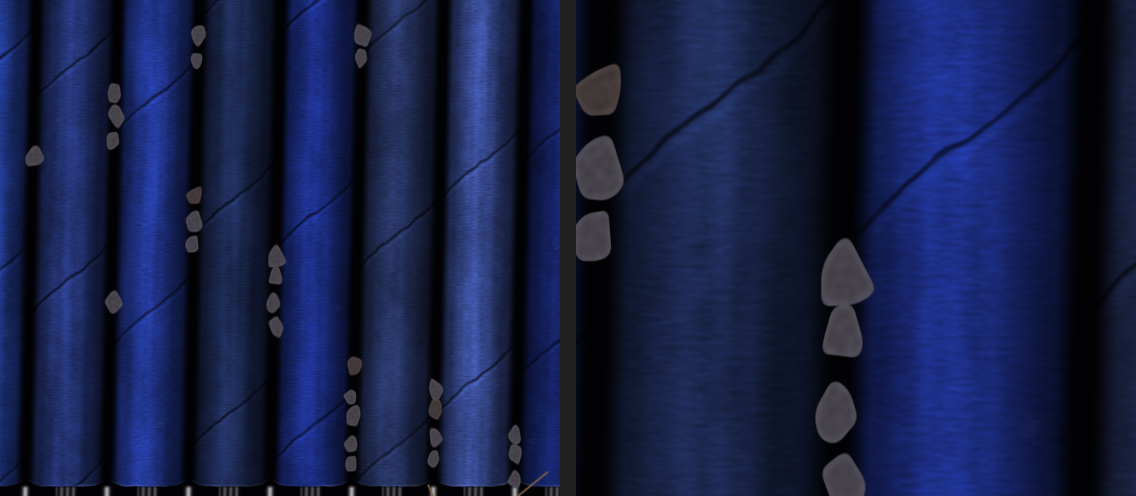
Left, the full canvas; right, a detail of the centre.
Reproduce this pattern procedurally as a WebGL 2 fragment shader.

```glsl
#version 300 es
precision highp float;
// A row of slightly leaning dark blue paper tubes with helical seams, and
// grey pebbles caught in the gaps. Each tube is a shaded strip of a repeat;
// pebbles are rounded polygons, paper fibre and wear are gradient noise.
uniform vec2 u_resolution;
out vec4 fragColor;

// Lengths are fractions of the canvas width.
const float PITCH = 0.1457;        // tube spacing
const float FIRST_GAP = 0.045;     // first gap at the bottom edge
const float LEAN = 0.0227;         // sideways drift per unit of height
const float GAP_SHARE = 0.075;     // gap width as a share of the pitch
const float SEAM_PERIOD = 0.384;
const float SEAM_WIDTH = 0.0024;
const float TUBE_END = 0.017;
const float PEBBLE_RADIUS = 0.0135;
const float PEBBLE_STEP = 0.041;
const float TAU = 6.2831853;
const vec3 GAP_COLOR = vec3(0.008, 0.008, 0.02);
const vec3 PEBBLE_GREY = vec3(0.30, 0.285, 0.32);
const vec3 PEBBLE_BROWN = vec3(0.28, 0.24, 0.24);
const vec3 SCUFF_COLOR = vec3(0.30, 0.33, 0.42);
const vec3 STRAW_COLOR = vec3(0.50, 0.38, 0.27);
const vec3 TUBE_TINT[8] = vec3[8](
  vec3(0.15, 0.26, 0.64), vec3(0.14, 0.20, 0.45), vec3(0.13, 0.21, 0.56),
  vec3(0.11, 0.16, 0.32), vec3(0.11, 0.18, 0.52), vec3(0.15, 0.20, 0.38),
  vec3(0.21, 0.28, 0.55), vec3(0.08, 0.13, 0.38));
const float SEAM_PHASE[8] = float[8](0.39, 0.39, 0.332, 0.15, 0.124, 0.085, 0.211, 0.277);

vec2 hash2(vec2 p) {
  vec3 q = fract(p.xyx * vec3(0.1031, 0.1030, 0.0973));
  q += dot(q, q.yzx + 33.33);
  return fract((q.xx + q.yz) * q.zy);
}

float cornerSlope(vec2 cell, vec2 offset) {
  return dot(hash2(cell) * 2.0 - 1.0, offset);
}

float gradientNoise(vec2 p) {
  vec2 i = floor(p), f = p - i, w = f * f * f * (f * (f * 6.0 - 15.0) + 10.0);
  vec2 e = vec2(1.0, 0.0);
  return mix(mix(cornerSlope(i, f), cornerSlope(i + e, f - e), w.x),
             mix(cornerSlope(i + e.yx, f - e.yx), cornerSlope(i + 1.0, f - 1.0), w.x), w.y);
}

float smoothMax(float a, float b, float k) {
  float h = max(k - abs(a - b), 0.0) / k;
  return max(a, b) + h * h * k * 0.25;
}

float segment(vec2 p, vec2 a, vec2 b) {
  vec2 d = b - a;
  return length(p - a - d * clamp(dot(p - a, d) / dot(d, d), 0.0, 1.0));
}

// Irregular rounded polygon, taller than wide
float pebble(vec2 q, vec2 seed) {
  float d = -1.0;
  q.y /= 1.35;
  for (int k = 0; k < 6; k++) {
    vec2 h = hash2(seed + float(k) * 3.7);
    float angle = (float(k) + 0.7 * h.x) * TAU / 6.0;
    d = smoothMax(d, dot(q, vec2(cos(angle), sin(angle))) - PEBBLE_RADIUS * (0.7 + 0.5 * h.y), 0.005);
  }
  return d;
}

// Lower clusters sink towards the right; some left gaps hold an upper one
vec3 addPebbles(vec3 color, vec2 p, float gap, float px) {
  for (int c = 0; c < 2; c++) {
    bool upper = c == 1;
    if (upper && (gap > 4.5 || mod(gap, 3.0) < 0.5)) continue;
    float height = upper ? 0.74 + 0.06 * cos(gap * TAU * 0.5)
      : 0.6 - 0.095 * gap - 0.22 * sin(1.9 * gap) * exp(-0.25 * gap);
    float count = floor(0.5 + (upper ? 3.2 - 0.4 * gap : 2.6 - 2.0 * cos(gap * TAU / 8.0)));
    for (float s = 0.0; s < count; s++) {
      vec2 seed = vec2(gap * 17.0 + s * 5.0 + 3.0, float(c) * 41.0 + 11.0);
      vec2 h = hash2(seed);
      float y = height + (s - 0.5 * (count - 1.0) + 0.3 * (h.y - 0.5)) * PEBBLE_STEP;
      vec2 center = vec2(FIRST_GAP + gap * PITCH + LEAN * y + 0.007 * (h.x - 0.5), y);
      float d = pebble((p - center) / (0.78 + 0.32 * h.x), seed);
      vec3 stone = mix(PEBBLE_GREY, PEBBLE_BROWN, step(0.85, h.y));
      stone *= 0.95 + 0.15 * gradientNoise(p * 160.0) + 0.12 * smoothstep(-0.004, -0.001, d);
      color = mix(color, stone, 0.96 * smoothstep(px, -px, d));
    }
  }
  return color;
}

void main() {
  vec2 p = gl_FragCoord.xy / u_resolution.x;
  float px = 1.0 / u_resolution.x;
  float t = (p.x - LEAN * p.y - FIRST_GAP) / PITCH;
  int tube = clamp(int(floor(t)) + 1, 0, 7);
  float id = float(tube), gap = floor(t + 0.5);
  float u = (fract(t) * 2.0 - 1.0) / (1.0 - GAP_SHARE);  // -1..1 across a tube

  // Round shading with paper fibre and broad stains
  float glow = exp(-pow((u + 0.12) / 0.62, 2.0));
  float fibre = gradientNoise(p * vec2(75.0, 330.0)) + 0.6 * gradientNoise(p * vec2(190.0, 480.0));
  float stain = gradientNoise(p * vec2(16.0, 7.0) + id * 9.0) + 0.5 * gradientNoise(p * 38.0);
  float streak = gradientNoise(vec2(u * 5.0 + id * 13.0, p.y * 3.0));
  float light = (0.32 + 0.76 * glow) * (1.0 + 0.20 * fibre + 0.28 * stain + 0.22 * streak);
  vec3 paper = TUBE_TINT[tube] * light * mix(0.12, 1.0, smoothstep(1.02, 0.78, abs(u)));

  // Helical seam with a faint lit lip, and sparse scuffs
  float seamY = SEAM_PHASE[tube] + 0.05 * u + 0.011 * u * u * u + 0.006 * gradientNoise(p * 45.0);
  float seam = 0.72 * (fract((p.y - seamY) / SEAM_PERIOD + 0.5) - 0.5) * SEAM_PERIOD;
  paper *= 1.0 - (0.48 + 0.3 * stain) * smoothstep(SEAM_WIDTH + px, 0.0, abs(seam));
  paper *= 1.0 + 0.14 * smoothstep(0.005, 0.0, abs(seam + 0.006));
  float scuff = smoothstep(0.42, 0.62, gradientNoise(p * vec2(34.0, 26.0) + 5.0) + 0.2 * fibre);
  paper = mix(paper, SCUFF_COLOR, 0.3 * scuff * glow);

  // Dark floor with metal glints and ribs below the tube ends
  float glint = exp(-pow((t - gap) * PITCH / 0.005, 2.0));
  float ribs = smoothstep(0.32, 0.22, abs(u)) * (0.6 + 0.4 * sin(u * 40.0));
  vec3 color = GAP_COLOR + (0.65 * glint + 0.3 * ribs) * smoothstep(0.021, 0.012, p.y);
  float end = p.y - TUBE_END - 0.011 * pow(abs(u), 6.0) - 0.002 * gradientNoise(p * 60.0);
  paper += 0.16 * smoothstep(0.005, 0.0, end) * max(0.0, 0.35 + stain);
  float edge = px * 2.0 / PITCH;
  float cover = smoothstep(1.0 + edge, 1.0 - edge, abs(u)) * smoothstep(-px, px, end);
  color = mix(color, paper, cover);

  color = addPebbles(color, p, gap, px);
  float straw = min(segment(p, vec2(0.925, 0.0), vec2(0.977, 0.042)),
                    segment(p, vec2(0.773, 0.0), vec2(0.765, 0.019)));
  color = mix(color, STRAW_COLOR, 0.85 * smoothstep(0.0018 + px, 0.0018 - px, straw));
  fragColor = vec4(clamp(color, 0.0, 1.0), 1.0);
}
```
